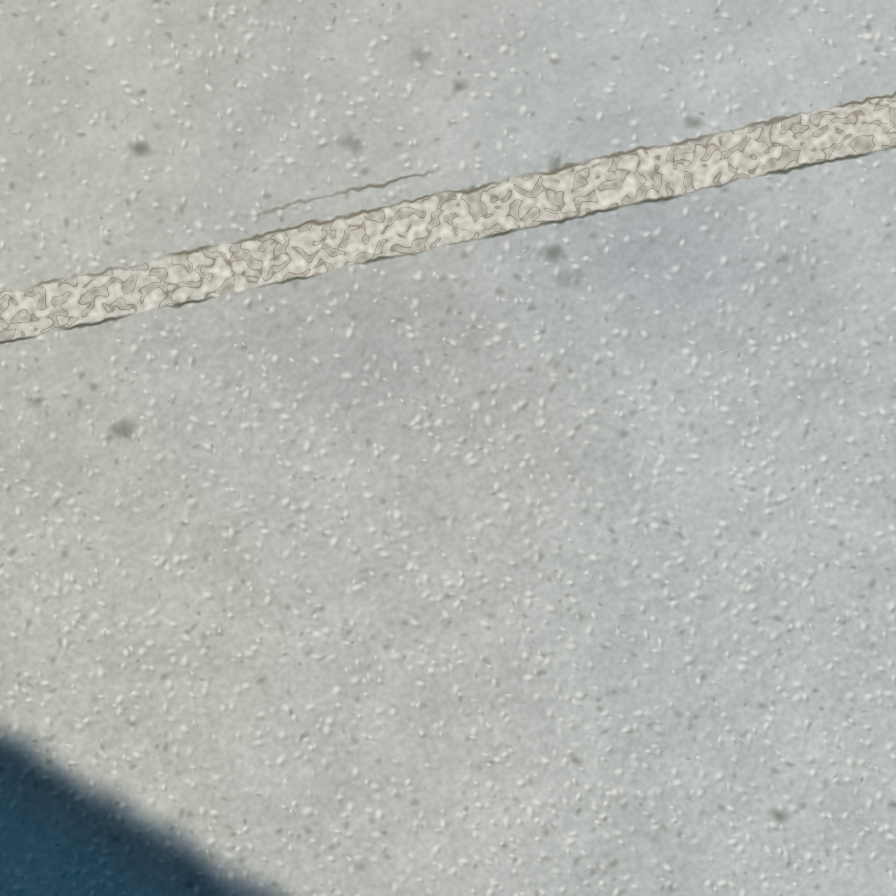
Write a WebGL 2 fragment shader that draws this texture.

```glsl
#version 300 es
precision highp float;

uniform vec2 u_resolution;
out vec4 fragColor;

vec2 hash2(vec2 p) {
  vec3 q = fract(p.xyx * vec3(0.1031, 0.1030, 0.0973));
  q += dot(q, q.yzx + 33.33);
  return fract((q.xx + q.yz) * q.zy);
}

float cornerSlope(vec2 cell, vec2 offset) {
  float angle = 6.2832 * hash2(cell).x;
  return dot(vec2(cos(angle), sin(angle)), offset);
}

float gradientNoise(vec2 p) {
  vec2 cell = floor(p), f = fract(p);
  vec2 w = f * f * f * (f * (f * 6.0 - 15.0) + 10.0);
  vec2 e = vec2(1.0, 0.0);
  float low = mix(cornerSlope(cell, f), cornerSlope(cell + e, f - e), w.x);
  float high = mix(cornerSlope(cell + e.yx, f - e.yx), cornerSlope(cell + 1.0, f - 1.0), w.x);
  return mix(low, high, w.y);
}

mat2 rotation(float a) {
  return mat2(cos(a), -sin(a), sin(a), cos(a));
}

// Soft rounded spots, at most one per unit cell, mostly leaning to the upper right
float scatter(vec2 p, float chance, float radius) {
  float mask = 0.0;
  for (int j = -1; j <= 1; j++) {
    for (int i = -1; i <= 1; i++) {
      vec2 cell = floor(p) + vec2(i, j);
      vec2 shape = hash2(cell + 57.0);
      vec2 pick = hash2(cell + 131.0);
      vec2 d = rotation(0.5 + 2.4 * (shape.x - 0.5)) * (p - cell - hash2(cell));
      float dist = length(d * vec2(1.0, 1.5)) / (radius * (0.6 + 0.8 * shape.y));
      float spot = (1.0 - smoothstep(0.0, 1.0, dist)) * (0.4 + 0.6 * pick.y);
      mask = max(mask, spot * step(pick.x, chance));
    }
  }
  return mask;
}

// Thin line around zero height, fading in and out along its length
float crack(float height, float halfWidth, float along) {
  float strength = smoothstep(-0.45, 0.25, gradientNoise(vec2(along * 22.0, 3.7)));
  float width = halfWidth * (0.65 + 0.5 * strength);
  return (1.0 - smoothstep(0.0, width, abs(height))) * strength;
}

void main() {
  vec2 p = gl_FragCoord.xy / u_resolution;
  vec2 wobble = vec2(gradientNoise(p * 60.0), gradientNoise(p * 60.0 + 40.0));
  vec2 leaning = rotation(0.45) * p;

  // Concrete: warm on the left, cool on the right, with broad stains
  float cool = smoothstep(0.0, 0.85, p.x + 0.25 * gradientNoise(p * 3.0 + 9.0));
  vec3 color = mix(vec3(0.723, 0.724, 0.687), vec3(0.712, 0.728, 0.722), cool);
  color += 0.03 * gradientNoise(p * 5.0) + 0.04 * gradientNoise(leaning * vec2(14.0, 22.0));
  vec2 toStain = (p - vec2(0.39, 0.61)) * vec2(6.5, 9.0);
  vec2 toSmudge = (p - vec2(0.74, 0.70)) * vec2(6.0, 10.0);
  color -= vec3(0.055, 0.052, 0.042) * exp(-dot(toStain, toStain));
  color -= vec3(0.045, 0.04, 0.025) * exp(-dot(toSmudge, toSmudge));

  // Fine grain, then bright flecks with a shaded side, and small pits
  float coarse = mix(1.0, 0.65, smoothstep(0.3, 1.0, p.y));
  float patches = coarse * (1.0 + 0.7 * gradientNoise(p * 11.0 + 3.0));
  color += coarse * (0.055 * gradientNoise(leaning * vec2(75.0, 105.0) + 0.4 * wobble)
                   + 0.05 * gradientNoise(leaning * 160.0));
  vec2 fleckPos = p * 78.0 + 0.22 * wobble;
  float flecks = scatter(fleckPos, 0.42 * patches, 0.48);
  float shaded = scatter(fleckPos + vec2(-0.28, 0.30), 0.42 * patches, 0.46);
  float pits = scatter(p * 62.0 + 0.25 * wobble + 23.0, 0.22 * patches, 0.42);
  color = mix(color, vec3(0.55, 0.56, 0.52), 0.42 * shaded);
  color = mix(color, vec3(0.50, 0.50, 0.46), 0.6 * pits);
  color = mix(color, vec3(0.90, 0.90, 0.875), 0.85 * flecks);

  // Paler band of rough mortar across the slab
  float fray = 0.003 * gradientNoise(p * 15.0) + 0.003 * gradientNoise(p * 48.0)
             + 0.002 * gradientNoise(p * 110.0);
  float lower = p.y - 0.616 - 0.221 * p.x + fray;
  float upper = p.y - 0.672 - 0.224 * p.x + 1.6 * fray;
  float band = smoothstep(-0.002, 0.002, lower) * (1.0 - smoothstep(-0.005, 0.004, upper));
  float ridges = gradientNoise(leaning * vec2(62.0, 85.0) + 0.8 * wobble);
  float grit = gradientNoise(leaning * 125.0 + 7.0);
  vec3 mortar = vec3(0.765, 0.752, 0.708) + 0.17 * ridges + 0.13 * grit;
  mortar -= vec3(0.13, 0.15, 0.15) * (1.0 - smoothstep(0.0, 0.09, abs(ridges + 0.12)));
  mortar = mix(mortar, vec3(0.88, 0.87, 0.83), 0.6 * flecks);
  color = mix(color, mortar, band);

  // Sparse dark blotches
  float blotches = scatter(p * 8.0 + 0.05 * wobble + 5.0, 0.22, 0.15);
  color = mix(color, vec3(0.40, 0.41, 0.37), 0.75 * blotches);

  // Cracks along both band edges, and a short one above
  float shortCrack = crack(p.y - 0.693 - 0.24 * p.x + 1.6 * fray, 0.0034, 0.4 * p.x + 4.0)
                   * smoothstep(0.24, 0.36, p.x) * (1.0 - smoothstep(0.47, 0.50, p.x));
  color = mix(color, vec3(0.33, 0.34, 0.30), 0.9 * crack(lower, 0.0032, p.x));
  color = mix(color, vec3(0.43, 0.41, 0.34), 0.8 * crack(upper, 0.0032, p.x + 2.0));
  color = mix(color, vec3(0.44, 0.42, 0.37), 0.85 * shortCrack);

  // Soft blue shadow over the lower left corner
  float edge = p.y + 0.62 * p.x - 0.187 + 0.014 * gradientNoise(p * 18.0);
  float shade = 1.0 - smoothstep(-0.036, 0.030, edge);
  vec3 shadow = mix(vec3(0.14, 0.26, 0.34), vec3(0.15, 0.22, 0.29), smoothstep(-0.11, -0.02, edge));
  color = mix(color, shadow + 0.45 * (color - 0.72), shade);

  fragColor = vec4(clamp(color, 0.0, 1.0), 1.0);
}
```
